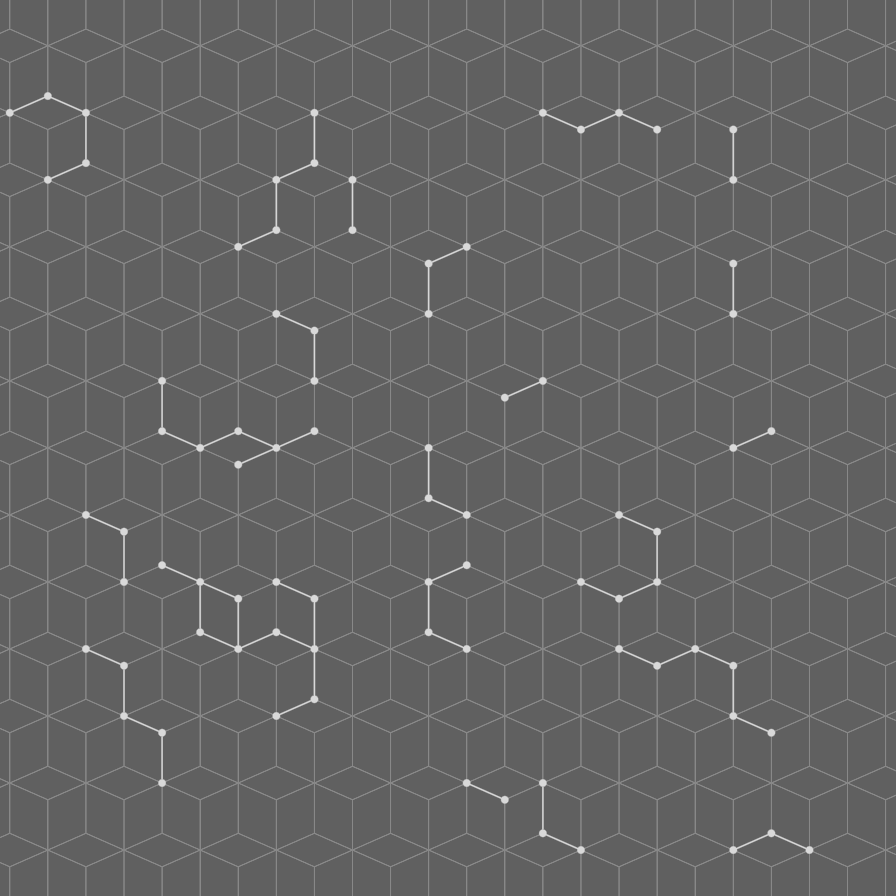
This background is drawn by a WebGL 1 fragment shader. Its source:

```glsl
precision highp float;
// Thin tumbling-block lattice on grey, with bright random paths and node dots.

uniform vec2 u_resolution;

// One column wide, a quarter of a row high
const vec2 LATTICE = vec2(0.0425, 0.0187);
const vec2 ORIGIN = vec2(0.0534, 0.0513);

float hash(float n) {
    return fract(sin(n * 12.9898 + 4.13) * 43758.547);
}

// Pixel coverage of a band of half-width r at distance d from its centre
float coverage(float d, float r, float blur) {
    return clamp((r - d) / blur + 0.5, 0.0, 1.0)
         - clamp((-r - d) / blur + 0.5, 0.0, 1.0);
}

float segmentDistance(vec2 p, vec2 a, vec2 b) {
    vec2 ab = b - a;
    return length(p - a - ab * clamp(dot(p - a, ab) / dot(ab, ab), 0.0, 1.0));
}

// Rows of touching rhombi joined by upright edges
float latticeDistance(vec2 q) {
    float row = floor(q.y / 4.0 + 0.5);
    float v = abs(q.y - 4.0 * row);
    float u = abs(mod(q.x + row, 2.0) - 1.0);
    float outside = (u + v - 1.0) / length(1.0 / LATTICE);
    float upright = abs(fract(q.x + 0.5) - 0.5) * LATTICE.x;
    return min(abs(outside), max(upright, -outside));
}

// Lattice step along one of six directions
vec2 latticeStep(float heading) {
    float angle = (heading + 0.5) * 1.0471976;
    float s = sin(angle);
    return vec2(floor(cos(angle) * 1.1547 + 0.5), 4.0 * s - sign(s));
}

// Nearest path line (x) and node (y), from one short walk per seed cell
vec2 pathDistances(vec2 pos) {
    vec2 nearest = vec2(1.0);
    for (int i = 0; i < 25; i++) {
        float id = float(i);
        if (hash(id + 211.0) < 0.08) continue;

        // Snap a jittered seed to a six-way lattice vertex
        vec2 cell = vec2(mod(id, 5.0), floor((id + 0.5) / 5.0));
        vec2 jitter = vec2(hash(id + 31.0), hash(id + 67.0));
        vec2 seed = 0.1 + 0.16 * (cell + jitter);
        vec2 node = floor((seed - ORIGIN) / LATTICE);
        float row = floor(node.y / 4.0);
        node = vec2(node.x - mod(node.x + row, 2.0), 4.0 * row);

        float heading = floor(hash(id + 103.0) * 6.0);
        float steps = 1.0 + floor(hash(id + 149.0) * 5.0);
        for (int k = 0; k < 5; k++) {
            float stepId = float(k);
            if (stepId >= steps) break;

            // Three-way vertices always turn; six-way ones may go straight
            float chance = hash(id * 7.0 + stepId + 307.0);
            float turn = chance < 0.5 ? -1.0 : 1.0;
            if (mod(stepId, 2.0) < 0.5 && abs(chance - 0.5) < 0.12) turn = 0.0;
            heading += turn;

            vec2 next = node + latticeStep(heading);
            vec2 a = ORIGIN + node * LATTICE;
            vec2 b = ORIGIN + next * LATTICE;
            nearest.x = min(nearest.x, segmentDistance(pos, a, b));
            if (k == 0 || turn != 0.0) nearest.y = min(nearest.y, distance(pos, a));
            node = next;
        }
        nearest.y = min(nearest.y, distance(pos, ORIGIN + node * LATTICE));
    }
    return nearest;
}

void main() {
    vec2 pos = gl_FragCoord.xy / u_resolution.y;
    float blur = 1.3 / u_resolution.y;

    float grid = coverage(latticeDistance((pos - ORIGIN) / LATTICE), 0.00035, blur);
    float grey = mix(0.376, 0.84, 0.7 * grid);

    vec2 path = pathDistances(pos);
    float bright = max(coverage(path.x, 0.00085, blur), coverage(path.y, 0.0043, blur));
    gl_FragColor = vec4(vec3(mix(grey, 0.85, bright)), 1.0);
}
```
